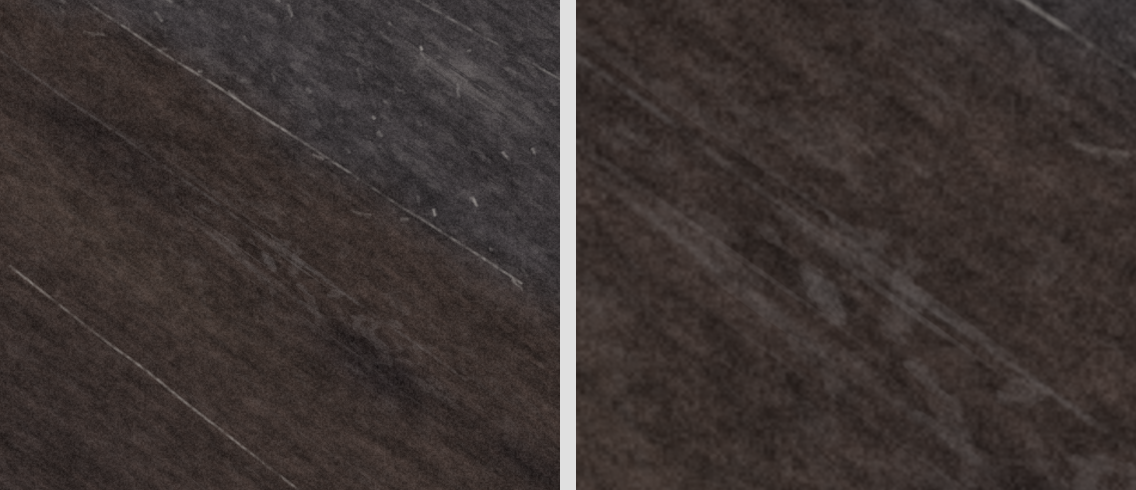
Left, the full canvas; right, a detail of the centre.
Give the GLSL for this texture, as a Shadertoy shader.

```glsl
const vec2 ALONG = vec2(0.82, -0.572);
const vec2 ACROSS = vec2(0.572, 0.82);
const vec3 BROWN = vec3(0.228, 0.188, 0.174);
const vec3 SLATE = vec3(0.236, 0.220, 0.227);
const vec3 SHADOW = vec3(0.140, 0.120, 0.124);
const vec3 DUST = vec3(0.41, 0.388, 0.385);
const vec3 CHALK = vec3(0.66, 0.64, 0.62);

float hash(vec2 p) {
    vec3 q = fract(p.xyx * 0.1031);
    q += dot(q, q.yzx + 33.33);
    return fract((q.x + q.y) * q.z);
}

float noise(vec2 p) {
    vec2 i = floor(p), f = fract(p);
    f = f * f * (3.0 - 2.0 * f);
    return mix(mix(hash(i), hash(i + vec2(1, 0)), f.x),
               mix(hash(i + vec2(0, 1)), hash(i + vec2(1, 1)), f.x), f.y);
}

float fbm(vec2 p) {
    float sum = 0.0, amp = 0.53;
    for (int i = 0; i < 4; i++) {
        sum += amp * noise(p);
        p = p * 2.03 + 17.3;
        amp *= 0.5;
    }
    return sum;
}

// Stretched noise that runs along the boards
float streaks(vec2 g, vec2 freq, float seed) {
    vec2 q = g * freq + seed;
    return 0.6 * noise(q) + 0.4 * noise(q * vec2(1.7, 2.3) + 9.1);
}

// Soft elliptical spot in board coordinates
float spot(vec2 g, vec2 centre, vec2 size) {
    vec2 c = vec2(dot(centre, ALONG), dot(centre, ACROSS));
    vec2 d = (g - c) / size;
    return exp(-dot(d, d));
}

float segment(vec2 p, vec2 a, vec2 b) {
    vec2 pa = p - a, ba = b - a;
    return length(pa - ba * clamp(dot(pa, ba) / dot(ba, ba), 0.0, 1.0));
}

float stroke(float d, float width, float px) {
    return 1.0 - smoothstep(0.0, width + px, d);
}

// Worn scratch that wanders slightly and varies in brightness
float scratch(vec2 p, vec2 a, vec2 b, float width, float px) {
    float t = dot(p, ALONG);
    vec2 q = p + ACROSS * 0.004 * (noise(vec2(t * 9.0, a.x * 50.0)) - 0.5);
    float wear = 0.5 * noise(vec2(t * 14.0, a.y * 40.0)) + 0.5 * noise(p * 95.0);
    return stroke(segment(q, a, b), width, px) * mix(0.2, 1.0, smoothstep(0.2, 0.85, wear));
}

// One short ragged chip in some of the cells
float chips(vec2 g, float cells, float chance, float seed, float px) {
    vec2 q = g * cells, id = floor(q) + seed;
    vec2 centre = 0.35 + 0.3 * vec2(hash(id), hash(id + 5.7));
    float turn = (hash(id + 11.3) - 0.5) * 1.5;
    float size = mix(0.03, 0.28, pow(hash(id + 23.9), 2.0));
    vec2 arm = size * vec2(cos(turn), sin(turn));
    vec2 rough = 0.06 * (vec2(noise(g * 120.0), noise(g * 120.0 + 50.0)) - 0.5);
    float d = segment(fract(q) + rough, centre - arm, centre + arm) / cells;
    float strength = mix(0.2, 1.1, pow(hash(id + 41.1), 2.0));
    float broken = mix(0.4, 1.0, noise(g * 85.0 + 7.0));
    return step(hash(id + 31.7), chance) * strength * broken * stroke(d, 0.0042, px);
}

void mainImage(out vec4 fragColor, in vec2 fragCoord) {
    float px = 1.0 / iResolution.y;
    vec2 p = fragCoord * px;
    vec2 g = vec2(dot(p, ALONG), dot(p, ACROSS));
    vec2 warped = g + 0.014 * (vec2(fbm(p * 12.0), fbm(p * 12.0 + 40.0)) - 0.5);

    // Boards: brown below the main seam, slate above it
    float side = dot(p - vec2(0.186, 0.988), normalize(vec2(0.568, 0.878)));
    float slate = smoothstep(-0.08, 0.07, side + 0.12 * (fbm(g * 8.0) - 0.5));
    vec3 col = mix(BROWN, SLATE, slate);
    col = mix(col, vec3(0.262, 0.220, 0.195), 0.5 * spot(g, vec2(0.28, 0.46), vec2(0.35, 0.06)));

    // Dark stains and the shaded lower corner
    float dark = 1.2 * spot(warped, vec2(0.76, 0.25), vec2(0.14, 0.05));
    dark += 0.6 * spot(warped, vec2(0.20, 0.72), vec2(0.24, 0.06));
    dark += 0.45 * spot(warped, vec2(0.05, 0.10), vec2(0.42, 0.24));
    dark += 0.7 * spot(warped, vec2(1.10, 0.04), vec2(0.15, 0.05));
    dark += 0.3 * spot(warped, vec2(1.05, 0.60), vec2(0.2, 0.07));
    col = mix(col, SHADOW, min(dark * mix(0.4, 1.2, fbm(warped * vec2(20, 45))), 1.0));

    // Wood grain, cloudy wear and small mottling
    float broad = streaks(g, vec2(3, 24), 3.0) - 0.5;
    float fine = streaks(g, vec2(11, 100), 21.0) - 0.5;
    float cloud = fbm(warped * vec2(15, 34)) - 0.5;
    float mottle = fbm(warped * vec2(60, 105) + 31.0) - 0.5;
    col *= 1.0 + 0.22 * broad + 0.27 * fine + 0.30 * cloud + 0.42 * mottle;

    // Small dusty smudges, straight pale grain and the brushed patch
    float smudge = smoothstep(0.56, 0.72, fbm(warped * vec2(30, 58) + 70.0));
    float band = spot(g, vec2(0.68, 0.40), vec2(0.36, 0.08));
    col = mix(col, DUST, smudge * (0.07 + 0.22 * slate + 0.24 * band));
    float pale = smoothstep(0.66, 0.85, streaks(g, vec2(5, 95), 91.0));
    col = mix(col, DUST, pale * (0.10 + 0.22 * band));
    float brushed = smoothstep(0.45, 0.75, streaks(g, vec2(11, 85), 55.0));
    float haze = spot(warped, vec2(0.95, 0.83), vec2(0.14, 0.05));
    col = mix(col, DUST, haze * (0.14 + 0.6 * brushed));
    float blob = spot(warped, vec2(0.55, 0.47), vec2(0.026, 0.014));
    col = mix(col, DUST, 0.5 * smoothstep(0.25, 0.9, blob + mottle));

    // Seams between boards and long faint scratches
    float seam = scratch(p, vec2(0.186, 0.988), vec2(1.064, 0.422), 0.0031, px);
    seam += scratch(p, vec2(0.022, 0.457), vec2(0.61, 0.0), 0.0031, px);
    seam += 0.8 * scratch(p, vec2(0.848, 1.0), vec2(1.143, 0.84), 0.0031, px);
    float faint = scratch(p, vec2(0.0, 0.896), vec2(0.95, 0.226), 0.0036, px);
    faint += scratch(p, vec2(0.40, 0.545), vec2(0.66, 0.345), 0.006, px);
    faint += 0.6 * scratch(p, vec2(0.365, 0.55), vec2(0.43, 0.345), 0.008, px);
    col = mix(col, CHALK, min(0.58 * seam, 1.0));
    col = mix(col, DUST, min(0.42 * faint, 1.0));

    // Chips gather on the slate board and beside its seam
    float gather = 0.12 + 0.65 * slate + 0.4 * exp(-side * side / 0.002);
    float marks = chips(g, 12.0, 0.22, 3.0, px) + chips(g + 0.31, 23.0, 0.2, 80.0, px);
    col = mix(col, CHALK, min(marks * gather, 1.0));

    // Fine speckle
    float speckle = 0.55 * noise(p * 270.0) + 0.45 * noise(p * 410.0 + 13.0) - 0.5;
    col += 0.105 * speckle;
    fragColor = vec4(clamp(col, 0.0, 1.0), 1.0);
}
```
